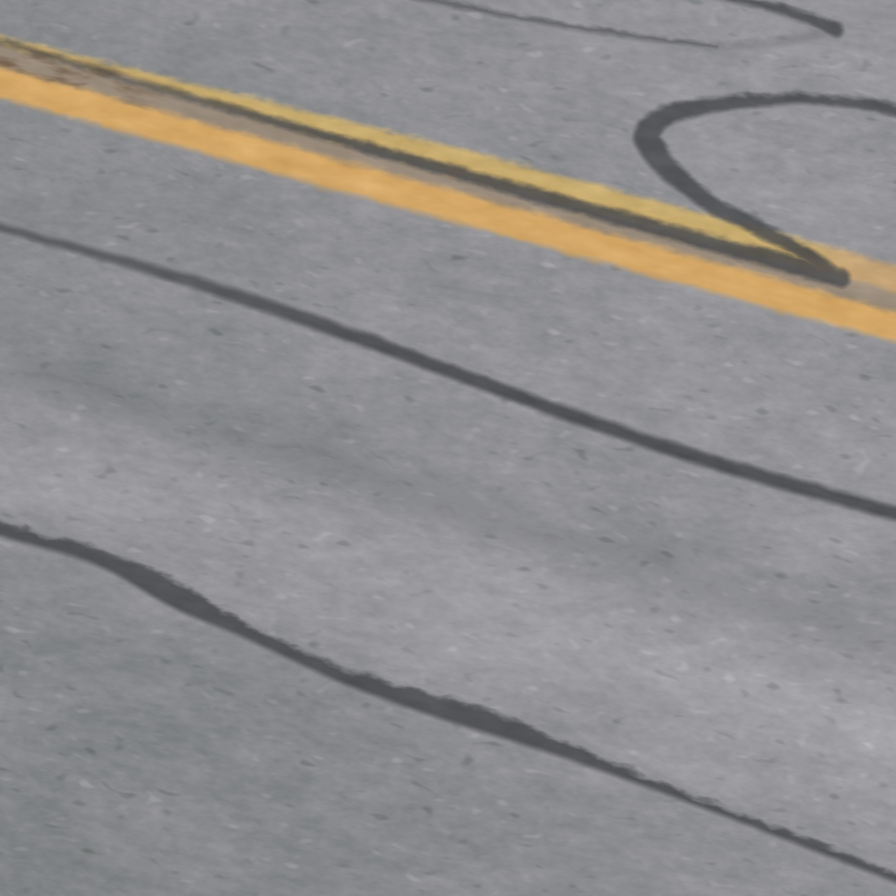
Reproduce this texture procedurally as a WebGL 2 fragment shader.

```glsl
#version 300 es
precision highp float;
// Worn grey asphalt with a double yellow line, dark sealed cracks and looping tyre marks.
uniform vec2 u_resolution;
out vec4 fragColor;

vec2 hashGradient(vec2 cell) {
  vec2 h = vec2(dot(cell, vec2(127.1, 311.7)), dot(cell, vec2(269.5, 183.3)));
  return 2.0 * fract(sin(h) * 43758.545) - 1.0;
}

float gradientNoise(vec2 p) {
  vec2 i = floor(p), f = fract(p);
  vec2 u = f * f * f * (f * (f * 6.0 - 15.0) + 10.0);
  vec2 e = vec2(0.0, 1.0);
  return mix(
    mix(dot(hashGradient(i), f), dot(hashGradient(i + e.yx), f - e.yx), u.x),
    mix(dot(hashGradient(i + e.xy), f - e.xy), dot(hashGradient(i + e.yy), f - e.yy), u.x), u.y);
}

float fbm(vec2 p) {
  float sum = 0.0, amp = 0.5;
  for (int i = 0; i < 3; i++) {
    sum += amp * gradientNoise(p);
    p = p * 2.03 + 17.3;
    amp *= 0.55;
  }
  return sum;
}

float bump(float x, float center, float width) {
  float d = (x - center) / width;
  return exp(-d * d);
}

// Soft coverage of a band with the given half width
float band(float d, float halfWidth, float blur) {
  return 1.0 - smoothstep(-blur, blur, abs(d) - halfWidth);
}

// Coverage of a tapered quadratic curve, w = half width at both ends
float stroke(vec2 p, vec2 a, vec2 b, vec2 c, vec2 w) {
  float d = 1.0;
  vec2 from = a;
  for (int i = 1; i <= 16; i++) {
    float t = float(i) / 16.0;
    vec2 to = mix(mix(a, b, t), mix(b, c, t), t);
    vec2 seg = to - from, rel = p - from;
    float h = clamp(dot(rel, seg) / dot(seg, seg), 0.0, 1.0);
    d = min(d, length(rel - seg * h) - mix(w.x, w.y, t - (1.0 - h) / 16.0));
    from = to;
  }
  return 1.0 - smoothstep(-0.0045, 0.0045, d);
}

void main() {
  vec2 p = gl_FragCoord.xy / u_resolution;
  float x = p.x, depth = 1.0 - p.y;
  float lane = depth - 0.32 * x;               // constant along the road
  vec2 road = vec2(x + 0.3 * depth, depth - 0.2 * x);

  // Asphalt: wear bands, mottling, grain and sparse flecks
  float cloud = fbm(road * vec2(5.0, 12.0));
  float streak = fbm(road * vec2(20.0, 52.0) + 31.0);
  float grain = fbm(road * vec2(62.0, 125.0) + 7.0);
  float fleck = gradientNoise(road * vec2(38.0, 95.0) + 53.0);
  float shade = 0.55 + 0.045 * bump(lane, 0.50, 0.075) - 0.025 * bump(lane, 0.40, 0.05);
  shade += 0.03 * smoothstep(0.1, 0.9, x) - 0.025 * smoothstep(0.6, 0.72, lane);
  shade += 0.075 * cloud + 0.085 * streak + 0.06 * grain;
  shade += 0.06 * smoothstep(0.25, 0.6, fleck) - 0.07 * smoothstep(0.25, 0.6, -fleck);
  vec3 color = shade * mix(vec3(0.98, 1.0, 1.015), vec3(1.0, 1.0, 1.03), smoothstep(0.5, 0.58, shade));

  // Faint broken stains along the dark wear band
  float stain = band(lane - 0.405 - 0.08 * cloud, 0.006, 0.016);
  color -= 0.075 * stain * smoothstep(-0.1, 0.2, streak + 0.5 * grain);

  // Double yellow line with a dusty strip between
  float fray = 0.008 * streak + 0.005 * grain;
  float lower = depth - 0.092 - 0.273 * x + fray;
  float upper = depth - 0.044 - 0.267 * x + fray;
  float lowerPaint = band(lower, 0.0172, 0.006);
  float dusty = smoothstep(-0.006, 0.006, upper) * (1.0 - smoothstep(-0.006, 0.006, lower));
  color = mix(color, vec3(0.61, 0.54, 0.46) + 0.1 * streak, 0.8 * dusty);
  vec3 upperColor = mix(vec3(0.80, 0.68, 0.42), vec3(0.78, 0.64, 0.45), smoothstep(0.88, 0.97, x));
  float upperWidth = mix(0.005, 0.0155, smoothstep(0.0, 0.6, x));
  color = mix(color, upperColor + 0.14 * streak, 0.9 * band(upper, upperWidth, 0.006));
  color = mix(color, vec3(0.84, 0.66, 0.40) + 0.11 * streak, 0.96 * lowerPaint);

  // Brown scuffs at the left end of the strip
  float scuff = smoothstep(-0.1, 0.25, fbm(road * vec2(18.0, 70.0)));
  scuff *= dusty * (1.0 - lowerPaint) * (1.0 - smoothstep(0.1, 0.22, x));
  color = mix(color, vec3(0.42, 0.33, 0.25), 0.7 * scuff);

  // Sealed cracks
  float wobble = 0.004 * gradientNoise(vec2(x * 30.0, 2.0)) + 0.007 * streak + 0.004 * grain;
  float crackA = depth - 0.254 - 0.319 * x + 0.008 * sin(6.283 * x);
  float widthA = mix(0.0048, 0.008, smoothstep(0.0, 0.35, x)) + 0.3 * wobble;
  float crackB = depth - 0.593 - 0.387 * x + 0.013 * bump(x, 0.11, 0.09) - 0.013 * bump(x, 0.39, 0.12);
  float widthB = 0.008 + 0.007 * bump(x, 0.19, 0.06) + 0.005 * bump(x, 0.52, 0.09)
               - 0.003 * smoothstep(0.62, 0.8, x) + wobble;
  float sealA = band(crackA + 0.5 * wobble, widthA, 0.005) * mix(0.72, 0.9, smoothstep(0.1, 0.5, x));
  float sealB = 0.88 * band(crackB + wobble, widthB, 0.005);

  // Tyre marks: along the yellow line, the big loop, the upper arc
  vec2 q = p + vec2(0.0, 0.007 * streak + 0.004 * grain);
  float along = stroke(q, vec2(-0.01, 0.956), vec2(0.5, 0.807), vec2(0.938, 0.69), vec2(0.003, 0.0105));
  along *= mix(0.6, 0.84, smoothstep(0.1, 0.4, x));
  float loopMark = stroke(q, vec2(0.94, 0.689), vec2(0.88, 0.732), vec2(0.8, 0.768), vec2(0.007, 0.009));
  loopMark = max(loopMark, stroke(q, vec2(0.8, 0.768), vec2(0.737, 0.81), vec2(0.722, 0.846), vec2(0.009, 0.015)));
  loopMark = max(loopMark, stroke(q, vec2(0.722, 0.846), vec2(0.722, 0.888), vec2(0.898, 0.889), vec2(0.015, 0.005)));
  loopMark = max(loopMark, stroke(q, vec2(0.898, 0.889), vec2(0.957, 0.889), vec2(1.01, 0.873), vec2(0.005, 0.006)));
  float arc = 0.65 * stroke(q, vec2(0.46, 1.005), vec2(0.64, 0.965), vec2(0.8, 0.948), vec2(0.003, 0.002));
  arc = max(arc, 0.2 * stroke(q, vec2(0.79, 0.948), vec2(0.87, 0.95), vec2(0.93, 0.965), vec2(0.005)));
  arc = max(arc, 0.82 * stroke(q, vec2(0.8, 1.004), vec2(0.89, 0.99), vec2(0.933, 0.966), vec2(0.003, 0.008)));
  float rubber = max(max(along, 0.84 * loopMark), arc);

  color = mix(color, vec3(0.29, 0.295, 0.305) + 0.08 * streak, max(max(sealA, sealB), rubber));
  fragColor = vec4(clamp(color, 0.0, 1.0), 1.0);
}
```
